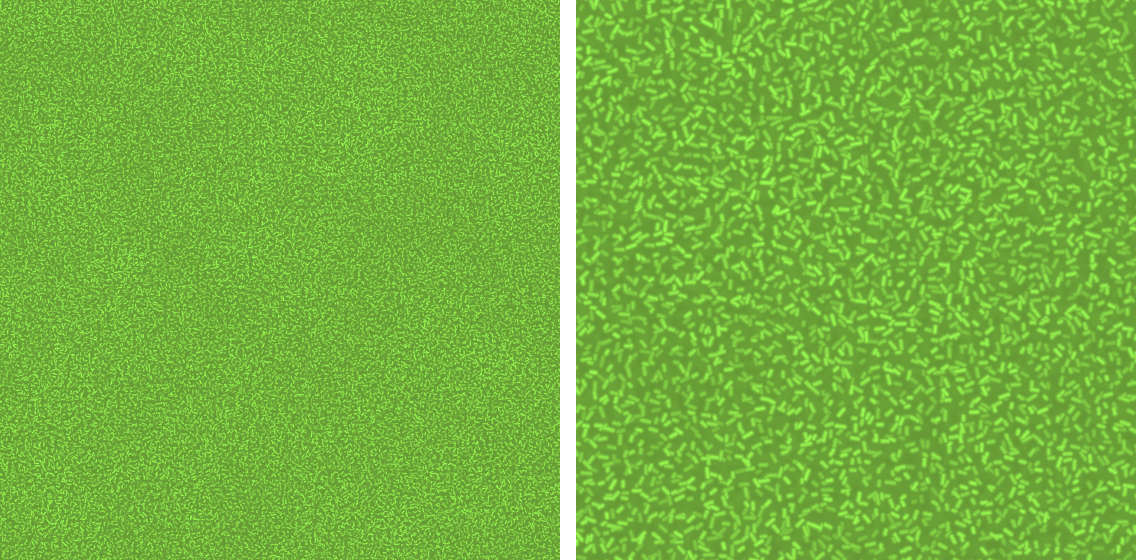
Left, the full canvas; right, a detail of the centre.
Give the GLSL for this texture, as a WebGL 1 fragment shader.

```glsl
precision highp float;
// Fine green turf: short bright blades lie in all directions on a darker ground.
// Each cell of a jittered grid holds one soft line segment; slow noise shifts
// the blade length and brightness, so that faint patches appear.

uniform vec2 u_resolution;

// Sineless hash: two random values per cell
vec2 hash22(vec2 p) {
    vec3 q = fract(vec3(p.xyx) * vec3(0.1031, 0.1030, 0.0973));
    q += dot(q, q.yzx + 33.33);
    return fract((q.xx + q.yz) * q.zy);
}

float valueNoise(vec2 p) {
    vec2 cell = floor(p);
    vec2 f = fract(p);
    f = f * f * (3.0 - 2.0 * f);
    float low = mix(hash22(cell).x, hash22(cell + vec2(1.0, 0.0)).x, f.x);
    float high = mix(hash22(cell + vec2(0.0, 1.0)).x, hash22(cell + 1.0).x, f.x);
    return mix(low, high, f.y);
}

float segmentDistance(vec2 p, vec2 halfAxis) {
    float along = clamp(dot(p, halfAxis) / dot(halfAxis, halfAxis), -1.0, 1.0);
    return length(p - halfAxis * along);
}

// Brightest blade over a point, in units of grid cells
float blades(vec2 p, float patchiness) {
    vec2 home = floor(p);
    float light = 0.0;
    for (int y = -1; y <= 1; y++) {
        for (int x = -1; x <= 1; x++) {
            vec2 cell = home + vec2(float(x), float(y));
            vec2 center = cell + hash22(cell + 17.0);
            vec2 shape = hash22(cell + 291.0);
            vec2 tone = hash22(cell + 523.0);
            float angle = 3.14159 * shape.x;
            float halfLength = mix(0.12, 0.44, shape.y) * mix(0.75, 1.25, patchiness);
            vec2 halfAxis = halfLength * vec2(cos(angle), sin(angle));
            float d = segmentDistance(p - center, halfAxis) / 0.25;
            light = max(light, mix(0.42, 1.0, tone.x) * exp(-d * d));
        }
    }
    return light;
}

void main() {
    vec2 uv = gl_FragCoord.xy / min(u_resolution.x, u_resolution.y);

    // Slow patches of longer and shorter blades
    float patchiness = 0.65 * valueNoise(uv * 9.0) + 0.35 * valueNoise(uv * 23.0 + 40.0);

    // Ground mottling below the blades
    float ground = 0.14 * valueNoise(uv * 240.0 + 7.0);
    float blade = blades(uv * 170.0, patchiness) * mix(0.92, 1.08, patchiness);
    float light = max(ground, blade);

    vec3 shadedTurf = vec3(0.395, 0.59, 0.205);
    vec3 brightBlade = vec3(0.60, 0.98, 0.315);
    gl_FragColor = vec4(mix(shadedTurf, brightBlade, min(light, 1.0)), 1.0);
}
```
